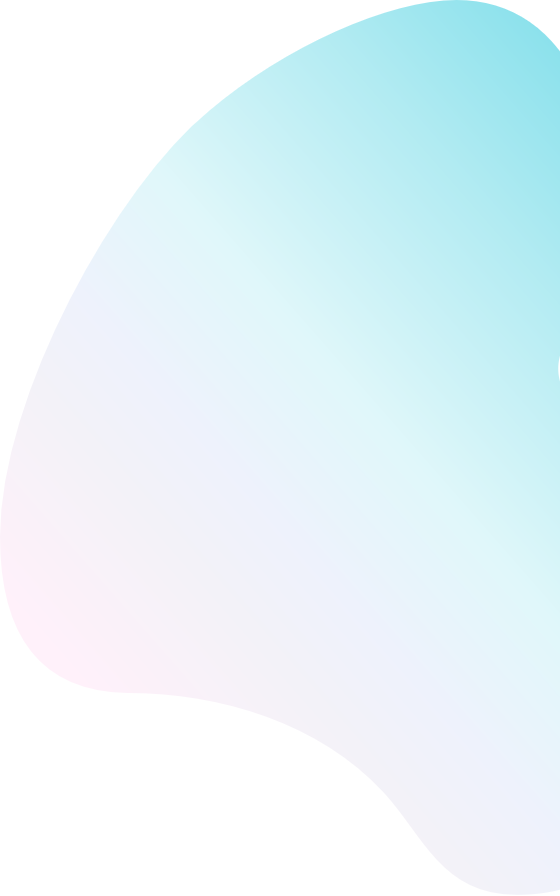
This background is drawn by a Shadertoy shader. Its source:

```glsl
// A soft rounded blob on white, filled with a diagonal pastel gradient.
// Its outline is a chain of cubic Bezier curves, flattened in a loop into
// a signed distance; the fill mixes colour stops along one slanted axis.

const vec2 ARTBOARD = vec2(482.0, 768.0);   // layout units, y pointing down
const int CURVES = 7;
const int STEPS = 16;

const vec3 WHITE    = vec3(1.0);
const vec3 BLUSH    = vec3(1.0, 0.945, 0.98);
const vec3 MIST     = vec3(0.953, 0.949, 0.972);
const vec3 LAVENDER = vec3(0.934, 0.949, 0.988);
const vec3 ICE      = vec3(0.878, 0.969, 0.98);
const vec3 AQUA     = vec3(0.698, 0.922, 0.949);
const vec3 CYAN     = vec3(0.502, 0.871, 0.918);

// Neighbouring curves share their end point.
const vec2 OUTLINE[22] = vec2[22](
    vec2(500, 75),
    vec2(478, 25),  vec2(440, 0),   vec2(393, 0),
    vec2(335, 0),   vec2(245, 40),  vec2(180, 95),
    vec2(100, 160), vec2(0, 340),   vec2(0, 460),
    vec2(0, 545),   vec2(35, 593),  vec2(110, 594),
    vec2(190, 594), vec2(275, 620), vec2(330, 679),
    vec2(365, 717), vec2(380, 767), vec2(445, 767),
    vec2(470, 767), vec2(490, 762), vec2(510, 752));

vec2 bezier(vec2 a, vec2 b, vec2 c, vec2 d, float t) {
    float s = 1.0 - t;
    return s * s * s * a + 3.0 * s * s * t * b + 3.0 * s * t * t * c + t * t * t * d;
}

float segmentDistance(vec2 p, vec2 a, vec2 b) {
    vec2 ab = b - a;
    float t = clamp(dot(p - a, ab) / dot(ab, ab), 0.0, 1.0);
    return length(p - a - ab * t);
}

// True when a rightward ray from p crosses the edge a-b.
bool crosses(vec2 p, vec2 a, vec2 b) {
    if ((a.y > p.y) == (b.y > p.y)) return false;
    return p.x < a.x + (b.x - a.x) * (p.y - a.y) / (b.y - a.y);
}

// Signed distance to the closed outline, negative inside.
float blobDistance(vec2 p) {
    vec2 last = OUTLINE[3 * CURVES];
    float d = segmentDistance(p, last, OUTLINE[0]);
    bool inside = crosses(p, last, OUTLINE[0]);
    vec2 a = OUTLINE[0];
    for (int i = 0; i < CURVES; i++) {
        int k = 3 * i;
        for (int j = 1; j <= STEPS; j++) {
            vec2 b = bezier(OUTLINE[k], OUTLINE[k + 1], OUTLINE[k + 2],
                            OUTLINE[k + 3], float(j) / float(STEPS));
            d = min(d, segmentDistance(p, a, b));
            if (crosses(p, a, b)) inside = !inside;
            a = b;
        }
    }
    return inside ? -d : d;
}

float ramp(float from, float to, float x) {
    return clamp((x - from) / (to - from), 0.0, 1.0);
}

// Pastel stops along the axis from lower left to upper right.
vec3 pastelGradient(vec2 p) {
    float s = dot(p, vec2(0.75, -0.66));
    vec3 colour = mix(BLUSH, MIST, ramp(-335.0, -195.0, s));
    colour = mix(colour, LAVENDER, ramp(-195.0, -115.0, s));
    colour = mix(colour, ICE, ramp(-115.0, 5.0, s));
    colour = mix(colour, AQUA, ramp(5.0, 195.0, s));
    return mix(colour, CYAN, ramp(195.0, 375.0, s));
}

void mainImage(out vec4 fragColor, in vec2 fragCoord) {
    vec2 uv = fragCoord / iResolution.xy;
    vec2 p = vec2(uv.x, 1.0 - uv.y) * ARTBOARD;
    float pixel = ARTBOARD.y / iResolution.y;

    // Blob with a shallow bite in its right side
    float bite = 41.5 - length(p - vec2(522.0, 316.0));
    float d = max(blobDistance(p), bite);
    float coverage = clamp(0.5 - d / pixel, 0.0, 1.0);

    fragColor = vec4(mix(WHITE, pastelGradient(p), coverage), 1.0);
}
```
